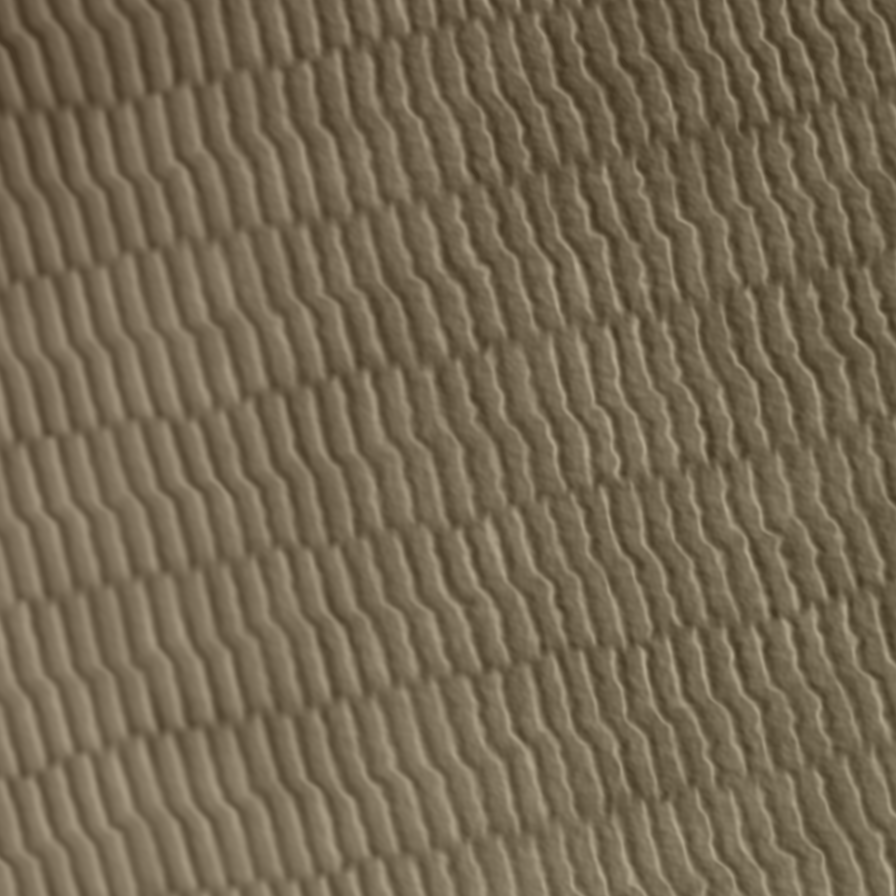
Reproduce this texture procedurally as a three.js fragment shader.

```glsl
varying vec2 vUv;

const float TILT = 0.209;
const float RIB_WIDTH = 0.0333;
const float ROW_HEIGHT = 0.178;
const float ROW_START = 0.742;

const vec3 GROOVE_BROWN = vec3(0.310, 0.260, 0.180);
const vec3 CREST_BEIGE = vec3(0.660, 0.610, 0.520);

float hash(vec2 p) {
  return fract(sin(dot(p, vec2(127.1, 311.7))) * 43758.5453);
}

float noise(vec2 p) {
  vec2 cell = floor(p);
  vec2 f = fract(p);
  f = f * f * (3.0 - 2.0 * f);
  float low = mix(hash(cell), hash(cell + vec2(1.0, 0.0)), f.x);
  float high = mix(hash(cell + vec2(0.0, 1.0)), hash(cell + vec2(1.0, 1.0)), f.x);
  return mix(low, high, f.y);
}

float signedNoise(vec2 p) {
  return 2.0 * noise(p) - 1.0;
}

float bell(float x, float width) {
  return exp(-x * x / (width * width));
}

// Signed distance to the nearest repeat of a line at the given phase
float repeatDistance(float phase, float center) {
  return fract(phase - center + 0.5) - 0.5;
}

// Sideways drift of a rib down one row, with a kink halfway
float ribDrift(float down) {
  return 0.24 * down + 0.34 * smoothstep(0.42, 0.58, down);
}

// Lit crest beside a shaded groove
float ribTone(float across, float down, float row, float softness) {
  float phase = across - ribDrift(down) + 0.12 * hash(vec2(row, 4.0));
  float crest = bell(repeatDistance(phase, 0.76), mix(0.11, 0.18, softness));
  float groove = bell(repeatDistance(phase, 0.04), mix(0.17, 0.21, softness));
  float body = bell(repeatDistance(phase, 0.47), 0.22);
  float kink = bell(down - 0.5, 0.06);
  float relief = mix(0.52, 0.38, softness) * crest - 0.31 * groove + 0.05 * body;
  return relief * (1.0 - 0.2 * kink) - 0.04 * kink;
}

// Blend the rows that meet at the nearest seam
float wovenTone(float across, float rows, float softness) {
  float seam = floor(rows + 0.5);
  float d = rows - seam;
  float above = ribTone(across, d + 1.0, seam - 1.0, softness);
  float below = ribTone(across, d, seam, softness);
  float tone = mix(above, below, smoothstep(-0.05, 0.05, d));
  return tone * (1.0 - 0.25 * bell(d, 0.05)) - 0.10 * bell(d + 0.02, 0.06);
}

// Small bumps lit from one side
float reliefGrain(vec2 p, float scale) {
  vec2 q = p * scale;
  return noise(q) - noise(q + vec2(0.45, 0.30));
}

void main() {
  vec2 along = vec2(cos(TILT), sin(TILT));
  vec2 downward = vec2(along.y, -along.x);
  float softness = 1.0 - smoothstep(0.10, 0.75, vUv.x + 0.15 * (vUv.y - 0.5));

  // Uneven weave
  float across = dot(vUv, along) / RIB_WIDTH;
  across += 0.22 * signedNoise(vUv * 5.0);
  across += mix(0.10, 0.03, softness) * signedNoise(vUv * 70.0 + 7.0);
  float rows = dot(vUv, downward) / ROW_HEIGHT + ROW_START;
  rows += 0.05 * signedNoise(vUv * 7.0 + 19.0);
  rows += 0.045 * signedNoise(vUv * 34.0 + 41.0);

  // Ribs and surface wear
  float strength = 0.75 + 0.45 * noise(vUv * 24.0 + 31.0);
  float tone = 0.41 + strength * wovenTone(across, rows, softness);
  float roughness = mix(0.26, 0.06, softness);
  tone += roughness * reliefGrain(vUv, 95.0);
  tone += 0.6 * roughness * reliefGrain(vUv + 3.0, 190.0);
  tone += 0.07 * signedNoise(vUv * 16.0 + 53.0);
  tone += 0.05 * signedNoise(vUv * 4.5 + 67.0);

  // Broad light across the cloth
  tone += 0.13 * (0.5 - vUv.x) + 0.17 * (0.5 - vUv.y);
  tone -= 0.16 * bell(length(vUv - vec2(0.0, 1.0)), 0.28);

  vec3 color = mix(GROOVE_BROWN, CREST_BEIGE, clamp(tone, -0.1, 1.1));
  float warmth = 0.5 - vUv.x + 0.5 * (vUv.y - 0.5);
  color += vec3(0.012, 0.0, 0.008) * warmth;
  gl_FragColor = vec4(color, 1.0);
}
```
